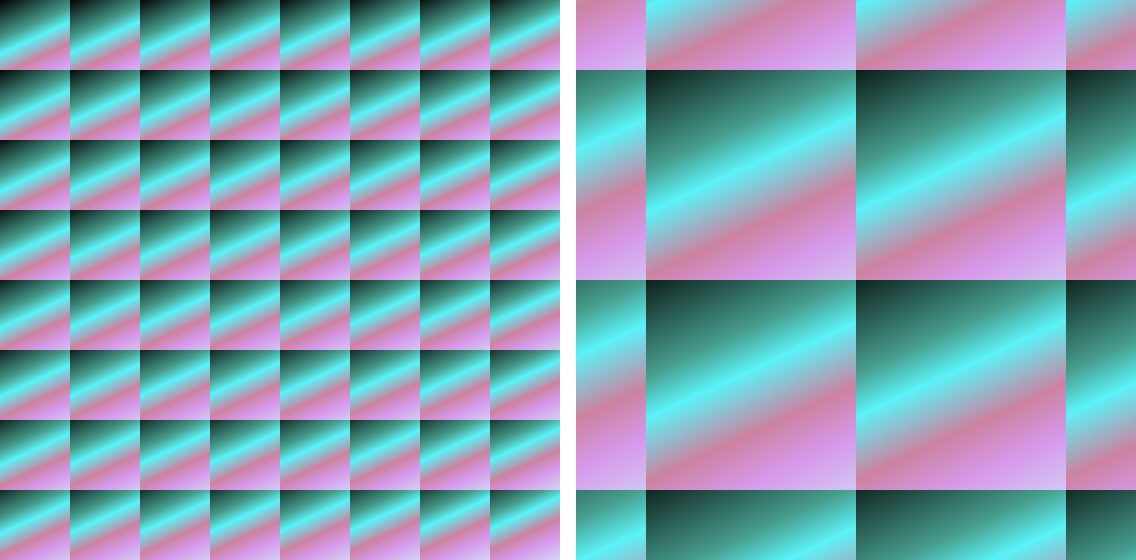
Left, the full canvas; right, a detail of the centre.
Write a Shadertoy shader that draws this pattern.

```glsl
// Draws an 8 by 8 grid of square tiles, each a slanted gradient running
// from black through teal, cyan and pink to pale lilac. A weak gradient
// over the whole canvas is added, so the bands drift from tile to tile.

const float TILES = 8.0;
const float DRIFT = 0.17;            // strength of the canvas-wide gradient
const vec2 SLANT = vec2(0.46, 1.0);  // gradient direction, y pointing down
const int SAMPLES = 3;               // samples per pixel side

const vec3 BLACK = vec3(0.0);
const vec3 TEAL  = vec3(0.28, 0.62, 0.56);
const vec3 CYAN  = vec3(0.36, 0.95, 0.97);
const vec3 PINK  = vec3(0.80, 0.51, 0.63);
const vec3 LILAC = vec3(0.84, 0.60, 0.92);
const vec3 PALE  = vec3(0.82, 0.85, 0.97);

// Linear position between two stops, clamped to 0..1.
float ramp(float start, float end, float t) {
    return clamp((t - start) / (end - start), 0.0, 1.0);
}

// Slanted gradient over the unit square, 0 at top left, 1 at bottom right.
float slantedGradient(vec2 p, vec2 direction) {
    return dot(p, direction) / (direction.x + direction.y);
}

vec3 palette(float t) {
    vec3 color = mix(BLACK, TEAL, ramp(0.0, 0.40, t));
    color = mix(color, CYAN, ramp(0.40, 0.54, t));
    color = mix(color, PINK, ramp(0.54, 0.75, t));
    color = mix(color, LILAC, ramp(0.75, 0.92, t));
    return mix(color, PALE, ramp(0.92, 1.17, t));
}

vec3 tiledGradient(vec2 uv, float tiles, float drift) {
    float local = slantedGradient(fract(uv * tiles), SLANT);
    float whole = slantedGradient(uv, SLANT);
    return palette(local + drift * whole);
}

void mainImage(out vec4 fragColor, in vec2 fragCoord) {
    vec3 color = vec3(0.0);

    // Average samples inside the pixel to smooth the tile seams.
    for (int j = 0; j < SAMPLES; j++) {
        for (int i = 0; i < SAMPLES; i++) {
            vec2 offset = (vec2(i, j) + 0.5) / float(SAMPLES) - 0.5;
            vec2 uv = (fragCoord + offset) / iResolution.xy;
            uv.y = 1.0 - uv.y;
            color += tiledGradient(uv, TILES, DRIFT);
        }
    }
    fragColor = vec4(color / float(SAMPLES * SAMPLES), 1.0);
}
```
